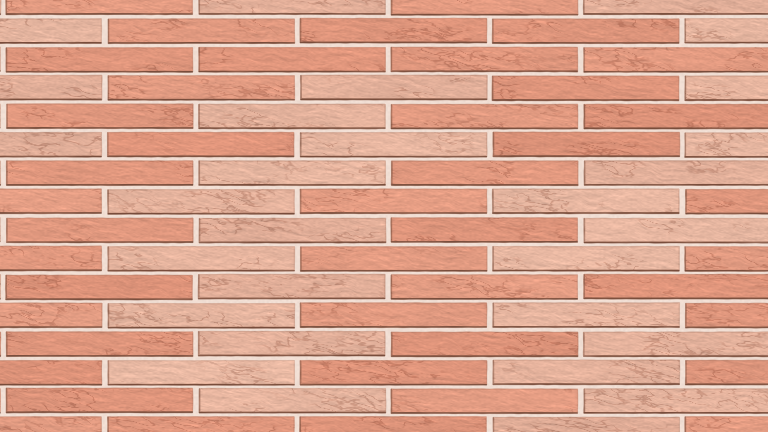
Reproduce this texture procedurally as a WebGL 2 fragment shader.

```glsl
#version 300 es
precision highp float;
// Running-bond wall of long, wrinkled terracotta and sand bricks with pale mortar.

uniform vec2 u_resolution;
out vec4 fragColor;

// Lengths are fractions of the canvas height.
const vec2 PITCH = vec2(0.4456, 0.06585);   // brick plus joint
const vec2 JOINT = vec2(0.0125, 0.0078);    // mortar width
const float FIRST_JOINT = 0.0075;           // x of the first even-row joint
const float ODD_SHIFT = 0.527;              // bond offset, in bricks
const float TOP_CUT = 0.592;                // visible part of the top row
const float CORNER = 0.002;
const float JITTER = 0.0011;
const float EDGE_WOBBLE = 0.0009;
const float SHADOW_WIDTH = 0.0052;
const float SWAP_ROW = 6.5;                 // odd rows below this swap tones
const float EXTRA_TERRACOTTA = 0.16;        // chance that sand turns terracotta

const vec3 TERRACOTTA = vec3(0.880, 0.597, 0.497);
const vec3 SAND = vec3(0.897, 0.702, 0.617);
const vec3 MORTAR = vec3(0.945, 0.872, 0.830);
const vec3 MORTAR_SHADE = vec3(0.77, 0.62, 0.56);
const vec3 SHADOW = vec3(0.47, 0.30, 0.23);

float hash(vec2 p) {
    vec3 q = fract(vec3(p.xyx) * 0.1031);
    q += dot(q, q.yzx + 33.33);
    return fract((q.x + q.y) * q.z);
}

float noise(vec2 p) {
    vec2 i = floor(p), f = fract(p);
    f = f * f * (3.0 - 2.0 * f);
    return mix(mix(hash(i), hash(i + vec2(1, 0)), f.x),
               mix(hash(i + vec2(0, 1)), hash(i + vec2(1, 1)), f.x), f.y);
}

float fbm(vec2 p) {
    float sum = 0.0, amp = 0.5;
    for (int i = 0; i < 3; i++) {
        sum += amp * noise(p);
        p = p * 2.03 + 17.7;
        amp *= 0.5;
    }
    return sum;
}

float roundBox(vec2 p, vec2 halfSize, float radius) {
    vec2 d = abs(p) - halfSize + radius;
    return length(max(d, 0.0)) + min(max(d.x, d.y), 0.0) - radius;
}

// Clay surface: short, slanted, stretched folds.
float clayHeight(vec2 p) {
    p.y += 0.16 * p.x + 0.010 * noise(p * 30.0);
    return fbm(p * vec2(34.0, 110.0));
}

vec3 brickColour(vec2 id, vec2 p) {
    // Tones alternate along each row, with a few extra terracotta bricks.
    float swapped = mod(id.y, 2.0) * step(SWAP_ROW, id.y);
    float isSand = mod(id.x + id.y + swapped, 2.0);
    isSand *= step(EXTRA_TERRACOTTA, hash(id + 23.0));
    vec3 colour = mix(TERRACOTTA, SAND, isSand);
    colour += (hash(id + 51.0) - 0.5) * vec3(0.030, 0.045, 0.045);

    // Folds lit from above, dark wrinkles in patches, and fine grain.
    vec2 seed = p + id * vec2(3.7, 5.3);
    float relief = clayHeight(seed) - clayHeight(seed + vec2(-0.001, 0.0030));
    float fold = clayHeight(seed * 0.75 + 9.0);
    float wrinkle = smoothstep(0.07, 0.0, abs(fold - 0.43));
    wrinkle *= smoothstep(0.40, 0.75, noise(seed * vec2(11.0, 32.0)));
    float grain = noise(seed * vec2(180.0, 300.0)) - 0.5;
    float mottle = fbm(seed * vec2(7.0, 18.0)) - 0.44;
    colour *= 1.0 + 0.26 * relief + 0.05 * grain + 0.07 * mottle;
    return colour * (1.0 - wrinkle * vec3(0.12, 0.17, 0.19));
}

void main() {
    vec2 p = gl_FragCoord.xy / u_resolution.y;
    float aa = max(0.7 / u_resolution.y, 0.0018);

    // Rows count downwards from the top; odd rows start with a cut brick.
    float rowPos = (1.0 - p.y) / PITCH.y + 1.0 - TOP_CUT;
    float row = floor(rowPos);
    float odd = mod(row, 2.0);
    float colPos = (p.x - FIRST_JOINT) / PITCH.x + odd * (1.0 - ODD_SHIFT);
    vec2 id = vec2(floor(colPos), row);
    vec2 q = (vec2(fract(colPos), 1.0 - fract(rowPos)) - 0.5) * PITCH;

    // Slightly uneven placing and edges.
    q += (vec2(hash(id + 5.0), hash(id + 13.0)) - 0.5) * 2.0 * JITTER;
    vec2 wobble = vec2(noise(p * 60.0), noise(p * 60.0 + 40.0)) - 0.5;
    vec2 halfSize = 0.5 * (PITCH - JOINT);
    float d = roundBox(q + wobble * EDGE_WOBBLE, halfSize, CORNER);
    float brick = smoothstep(aa, -aa, d);

    // Mortar darkens where it meets the clay.
    vec3 mortar = MORTAR * (0.98 + 0.04 * noise(p * 200.0));
    mortar = mix(mortar, MORTAR_SHADE, 0.35 * smoothstep(0.002, 0.0, d));

    // Crisp shadow along the lower edge, softer at the ends, faint rim on top.
    vec2 fromLowerLeft = q + halfSize;
    vec2 fromUpperRight = halfSize - q;
    float wear = 0.75 + 0.4 * noise(p * vec2(20.0, 60.0) + id);
    float lower = smoothstep(SHADOW_WIDTH, SHADOW_WIDTH * 0.45, fromLowerLeft.y);
    float left = smoothstep(SHADOW_WIDTH, SHADOW_WIDTH * 0.3, fromLowerLeft.x);
    float rim = smoothstep(0.004, 0.001, min(fromUpperRight.x, fromUpperRight.y));
    float shade = max(lower, max(0.6 * left, 0.18 * rim)) * wear;
    vec3 clay = mix(brickColour(id, p), SHADOW, min(shade, 1.0));

    fragColor = vec4(mix(mortar, clay, brick), 1.0);
}
```
